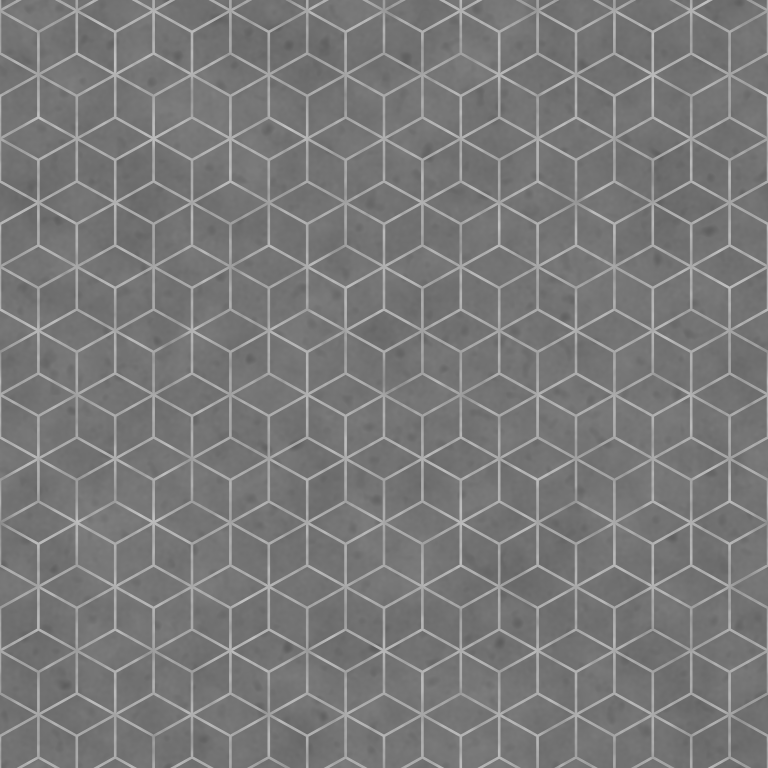
A WebGL 2 fragment shader for this pattern:

```glsl
#version 300 es
precision highp float;
// Tumbling-block rhombus tiles in mottled grey stone with thin pale grout, 10 by 6 repeats.
uniform vec2 u_resolution;
out vec4 fragColor;

vec3 hash3(vec2 cell, float seed) {
  uvec3 v = uvec3(ivec3(vec3(cell, seed))) * 1664525u + 1013904223u;
  v.x += v.y * v.z; v.y += v.z * v.x; v.z += v.x * v.y;
  v ^= v >> 16u;
  v.x += v.y * v.z; v.y += v.z * v.x; v.z += v.x * v.y;
  return vec3(v >> 8u) / 16777216.0;
}

// Wrapping cellular noise: soft light and dark spots scattered one per cell.
float spots(vec2 uv, float cells) {
  vec2 p = uv * cells, base = floor(p);
  float sum = 0.0;
  for (int y = -1; y <= 1; y++)
    for (int x = -1; x <= 1; x++) {
      vec2 cell = base + vec2(x, y);
      vec3 rnd = hash3(mod(cell, cells), cells);
      vec2 d = p - cell - rnd.xy;
      float falloff = max(0.0, 1.0 - dot(d, d));
      sum += (rnd.z * 2.0 - 1.0) * falloff * falloff;
    }
  return sum;
}

void main() {
  vec2 uv = gl_FragCoord.xy / u_resolution;
  vec2 repeats = vec2(10.0, 6.0);
  vec2 p = uv * repeats + vec2(0.0, 1.0 / 12.0);

  // Nearest six-way joint: joints lie on cell corners and cell centres.
  vec2 corner = floor(p + 0.5), centre = floor(p) + 0.5;
  vec2 hexMetric = vec2(1.0, sqrt(3.0));
  bool nearCorner = length((p - corner) * hexMetric) < length((p - centre) * hexMetric);
  vec2 joint = nearCorner ? corner : centre;
  vec2 offset = p - joint;

  // Distance to the six spokes leaving the joint, in canvas units.
  vec2 q = abs(offset) / repeats;
  float slant = dot(q, normalize(vec2(-5.0, 9.0)));
  float dist = min(q.x, abs(slant));

  // Each rhombus is named by its midpoint, which two joints share.
  vec2 side = vec2(offset.x < 0.0 ? -1.0 : 1.0, offset.y < 0.0 ? -1.0 : 1.0);
  vec2 mid = joint + side * (slant < 0.0 ? vec2(0.5, 0.0) : vec2(0.25));
  float tileTone = hash3(mod(floor(mid * 4.0 + 0.5), repeats * 4.0), 5.0).z - 0.5;

  // Stone: broad clouds, blotches, flecks and fine grain.
  float grain = spots(uv, 190.0);
  float fleck = max(0.0, -spots(uv, 83.0) - 0.45);
  float stone = 0.45 + 0.010 * tileTone + 0.015 * spots(uv, 8.0)
    + 0.017 * spots(uv, 23.0) + 0.011 * spots(uv, 57.0)
    + 0.009 * grain - 0.05 * fleck;

  // Grout: uneven brightness along the joints.
  float grout = 0.67 + 0.055 * spots(uv, 31.0) + 0.03 * spots(uv, 97.0) + 0.015 * grain;

  float pixel = 1.0 / min(u_resolution.x, u_resolution.y);
  float line = 1.0 - smoothstep(-0.6, 0.6, (dist - 0.0017) / pixel);
  fragColor = vec4(vec3(mix(stone, grout, line)), 1.0);
}
```
